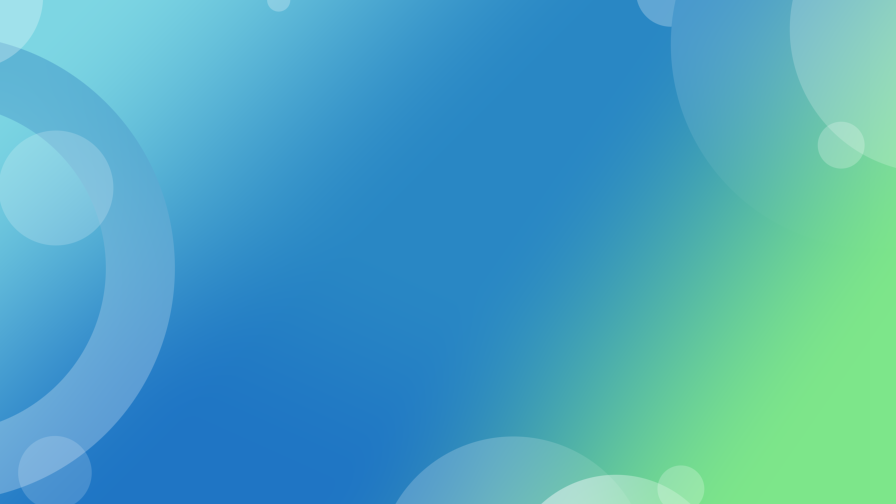
A Shadertoy shader for this background:

```glsl
const vec3 CYAN = vec3(0.49, 0.84, 0.89);
const vec3 MID_BLUE = vec3(0.16, 0.53, 0.77);
const vec3 DEEP_BLUE = vec3(0.12, 0.46, 0.77);
const vec3 GREEN = vec3(0.49, 0.90, 0.54);
const vec3 RING_SHADE = vec3(0.20, 0.53, 0.76);
const vec3 WHITE = vec3(1.0);

// Diagonal ranges of the two corner glows, in canvas heights
const vec2 CYAN_RANGE = vec2(0.14, 1.22);
const vec2 GREEN_RANGE = vec2(1.08, 1.80);
const vec2 GREEN_AXIS = vec2(0.82, 0.57);

// Discs as centre.xy, radius
const vec3 RING = vec3(-0.116, 0.468, 0.463);
const float RING_HOLE = 0.326;
const vec3 RIGHT_LARGE = vec3(1.736, 0.912, 0.405);
const vec3 RIGHT_INNER = vec3(1.852, 0.942, 0.285);
const vec3 BOTTOM_LARGE = vec3(1.0185, -0.137, 0.271);
const vec3 BOTTOM_INNER = vec3(1.222, -0.160, 0.218);
const vec3 TOP_BUBBLE = vec3(1.331, 1.016, 0.069);

// Small bubbles as centre.xy, radius, opacity
const int BUBBLE_COUNT = 6;
const vec4 BUBBLES[BUBBLE_COUNT] = vec4[](
    vec4(0.111, 0.627, 0.114, 0.19),
    vec4(0.109, 0.062, 0.073, 0.17),
    vec4(-0.058, 1.007, 0.1435, 0.27),
    vec4(0.553, 1.000, 0.023, 0.25),
    vec4(1.669, 0.712, 0.0465, 0.23),
    vec4(1.351, 0.030, 0.0465, 0.23));

// Antialiased coverage of a disc
float disc(vec2 p, vec3 shape) {
    float edge = 0.75 / iResolution.y;
    return 1.0 - smoothstep(-edge, edge, length(p - shape.xy) - shape.z);
}

vec3 backdrop(vec2 p) {
    vec2 fromTop = vec2(p.x, 1.0 - p.y);
    vec3 color = mix(DEEP_BLUE, MID_BLUE, smoothstep(0.0, 0.55, p.y + 0.45 * (p.x - 0.7)));
    float cyan = 1.0 - smoothstep(CYAN_RANGE.x, CYAN_RANGE.y, fromTop.x + fromTop.y);
    float green = smoothstep(GREEN_RANGE.x, GREEN_RANGE.y, dot(fromTop, GREEN_AXIS));
    color = mix(color, CYAN, cyan);
    return mix(color, GREEN, green);
}

void mainImage(out vec4 fragColor, in vec2 fragCoord) {
    vec2 p = fragCoord / iResolution.y;
    vec3 color = backdrop(p);

    // Left ring: shaded above, pale below
    float ring = disc(p, RING) * (1.0 - disc(p, vec3(RING.xy, RING_HOLE)));
    float rise = smoothstep(0.1, 0.9, p.y);
    color = mix(color, mix(WHITE, RING_SHADE, rise), ring * mix(0.26, 0.42, rise));

    // Right discs, fading toward the green corner
    float large = disc(p, RIGHT_LARGE);
    color = mix(color, WHITE, 0.26 * disc(p, TOP_BUBBLE) * (1.0 - large));
    color = mix(color, WHITE, 0.15 * large * smoothstep(0.46, 0.95, p.y));
    color = mix(color, WHITE, 0.20 * disc(p, RIGHT_INNER));

    // Bottom discs, fading to the right
    float bottomFade = 1.0 - smoothstep(0.95, 1.30, p.x);
    color = mix(color, WHITE, mix(0.08, 0.21, bottomFade) * disc(p, BOTTOM_LARGE));
    float innerFade = 1.0 - smoothstep(1.12, 1.38, p.x);
    color = mix(color, WHITE, mix(0.22, 0.45, innerFade) * disc(p, BOTTOM_INNER));

    // Small bubbles
    for (int i = 0; i < BUBBLE_COUNT; i++) {
        color = mix(color, WHITE, BUBBLES[i].w * disc(p, BUBBLES[i].xyz));
    }
    fragColor = vec4(color, 1.0);
}
```
